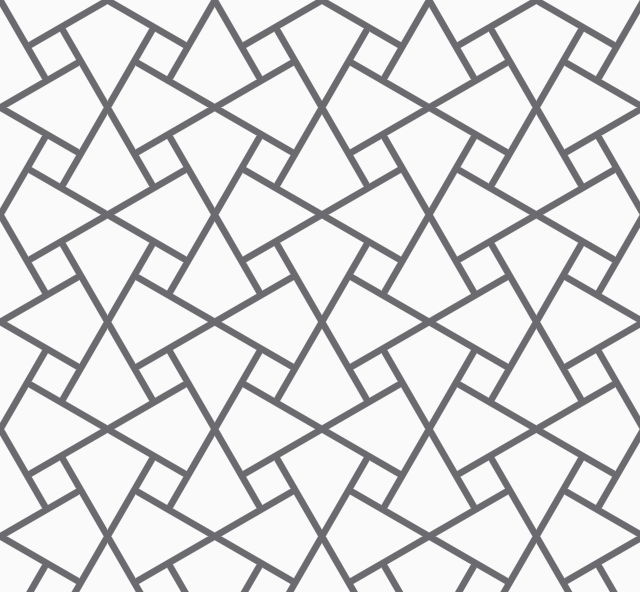
A WebGL 2 fragment shader for this pattern:

```glsl
#version 300 es
precision highp float;
// Interlaced line lattice: every square cell holds a pinwheel of four arms
// around a small tilted square. Neighbouring cells are mirrored, so the arms
// join into crossings that are alternately steep and shallow.

#define CELLS_ACROSS 5.97
#define ORIGIN_SHIFT vec2(0.003)
#define LINE_WIDTH 0.0625
#define ARM_ANGLE 1.04719755
#define EDGE_SOFTNESS 0.75
#define PAPER_COLOR vec3(0.98)
#define LINE_COLOR vec3(0.42, 0.42, 0.435)

uniform vec2 u_resolution;
out vec4 fragColor;

float segmentDistance(vec2 p, vec2 start, vec2 arm) {
    vec2 v = p - start;
    return length(v - arm * clamp(dot(v, arm) / dot(arm, arm), 0.0, 1.0));
}

// Distance to the four arms of a cell centred on the origin
float pinwheelDistance(vec2 p) {
    // Each arm stops where it meets the next one at a right angle
    vec2 arm = sin(ARM_ANGLE) * vec2(cos(ARM_ANGLE), sin(ARM_ANGLE));
    float d = 1.0;
    for (int i = 0; i < 4; i++) {
        d = min(d, segmentDistance(p, vec2(-0.5), arm));
        p = vec2(-p.y, p.x); // quarter turn
    }
    return d;
}

void main() {
    // Cell coordinates, anchored at the top left corner
    float pixel = CELLS_ACROSS / u_resolution.x;
    vec2 p = vec2(gl_FragCoord.x, u_resolution.y - gl_FragCoord.y) * pixel;
    p -= ORIGIN_SHIFT;

    // Mirror every other cell in a checkerboard
    vec2 cell = floor(p);
    vec2 local = fract(p) - 0.5;
    if (mod(cell.x + cell.y, 2.0) > 0.5) local.x = -local.x;

    // Stroke with smooth edges
    float edge = pinwheelDistance(local) - 0.5 * LINE_WIDTH;
    float soft = EDGE_SOFTNESS * pixel;
    float ink = 1.0 - smoothstep(-soft, soft, edge);
    fragColor = vec4(mix(PAPER_COLOR, LINE_COLOR, ink), 1.0);
}
```
